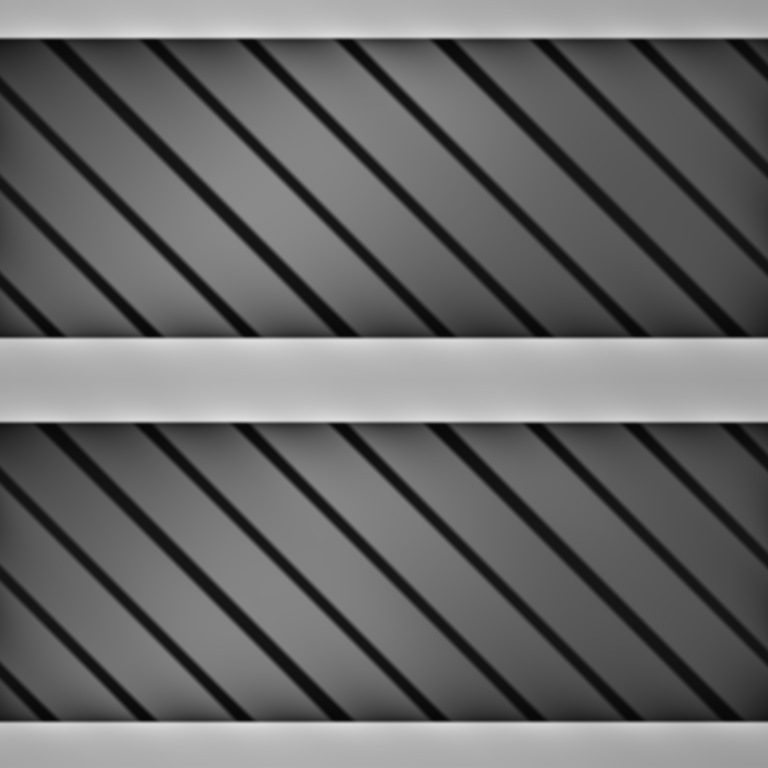
A Shadertoy shader for this pattern:

```glsl
// Two dark brushed-metal panels cut by diagonal grooves, framed by pale horizontal rails.

const float ROWS = 2.0;             // panels down the canvas
const float ROW_SHIFT = 0.005;      // vertical offset of the panel centres
const float PANEL_HALF = 0.195;     // half height of a panel
const float GROOVE_PITCH = 0.127;   // groove spacing along x + y
const float PI = 3.14159;

float hash(vec2 p) {
    return fract(sin(dot(p, vec2(127.1, 311.7))) * 43758.5453);
}

float valueNoise(vec2 p) {
    vec2 cell = floor(p);
    vec2 f = fract(p);
    f = f * f * (3.0 - 2.0 * f);
    float low = mix(hash(cell), hash(cell + vec2(1.0, 0.0)), f.x);
    float high = mix(hash(cell + vec2(0.0, 1.0)), hash(cell + vec2(1.0, 1.0)), f.x);
    return mix(low, high, f.y);
}

// Exponential darkening or glow that fades away from an edge
float edgeFade(float dist, float reach) {
    return exp(-max(dist, 0.0) / reach);
}

// Broad sheen across a panel, leaning to the right towards the top
float sheen(float x, float height) {
    float offset = x - 0.34 - 0.6 * height;
    float spread = offset < 0.0 ? 0.24 : 0.33;
    return 0.33 + 0.20 * exp(-offset * offset / (spread * spread));
}

// Planks between the grooves, shaded towards the panel borders
float plankTone(vec2 uv, float height, float depth, float diagonal) {
    float across = fract(diagonal / GROOVE_PITCH);
    float middle = sin(PI * across);
    float plank = floor(diagonal / GROOVE_PITCH);
    float tone = sheen(uv.x, height);
    tone += 0.03 * (hash(vec2(plank, 3.0)) - 0.5);
    tone += 0.05 * (valueNoise(vec2(diagonal * 9.0, (uv.x - uv.y) * 3.0)) - 0.5);
    tone *= 1.0 - (0.32 + 0.30 * middle) * edgeFade(depth, 0.034);
    float side = min(uv.x, 1.0 - uv.x);
    tone *= 1.0 - (0.12 + 0.22 * middle) * edgeFade(side, 0.035);
    return tone * (1.0 - 0.45 * edgeFade(depth, 0.004));
}

// Coverage of the soft diagonal grooves; every fourth one is heavier
float grooveMask(float diagonal, float depth, float soft) {
    float index = floor(diagonal / GROOVE_PITCH + 0.5);
    float dist = abs(diagonal - index * GROOVE_PITCH);
    float heavy = 1.0 - step(0.5, mod(index, 4.0));
    float halfWidth = 0.0105 + 0.0025 * heavy + 0.002 * edgeFade(depth, 0.04);
    return 1.0 - smoothstep(halfWidth - soft, halfWidth + soft, dist);
}

// Pale rail with bright rims, glowing most beside the groove ends
float railTone(vec2 uv, float dist, float diagonal) {
    float grooveEnd = 0.5 + 0.5 * cos(2.0 * PI * diagonal / GROOVE_PITCH);
    float base = 0.64 + 0.04 * cos((uv.x - 0.35) * 4.0);
    base += 0.03 * (valueNoise(uv * vec2(6.0, 4.0)) - 0.5);
    return base + (0.17 + 0.05 * grooveEnd) * edgeFade(dist, 0.018);
}

void mainImage(out vec4 fragColor, in vec2 fragCoord) {
    vec2 uv = fragCoord / iResolution.xy;
    float pixel = 1.0 / iResolution.y;

    // Repeated panel and its diagonal coordinate
    float height = (fract((uv.y - ROW_SHIFT) * ROWS) - 0.5) / ROWS;
    float dist = abs(height) - PANEL_HALF;
    float diagonal = uv.x + uv.y;

    // Panel with grooves, darkest at their ends
    float panel = plankTone(uv, height, -dist, diagonal);
    float grooveTone = 0.085 - 0.06 * edgeFade(-dist, 0.05);
    float groove = grooveMask(diagonal, -dist, max(0.0065, 1.5 * pixel));
    panel = mix(panel, grooveTone, groove);

    // Rails over the panel borders
    float rail = railTone(uv, dist, diagonal);
    float soft = max(0.0035, pixel);
    float tone = mix(panel, rail, smoothstep(-soft, soft, dist));

    fragColor = vec4(vec3(clamp(tone, 0.0, 1.0)), 1.0);
}
```
